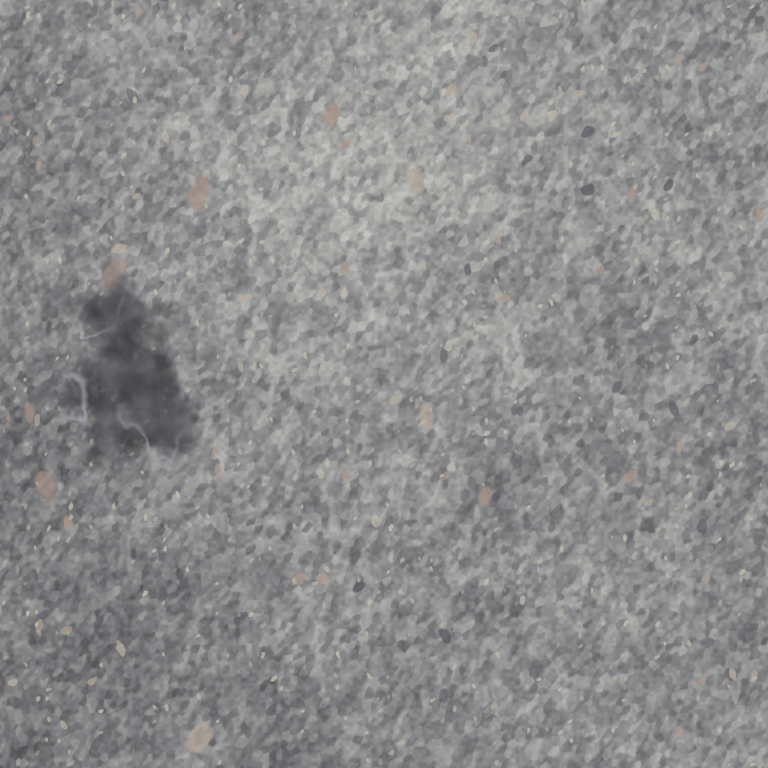
This texture is drawn by a WebGL 1 fragment shader. Its source:

```glsl
precision highp float;
// Worn grey asphalt: soft fine gravel, pale and tan chips, and one dark tar patch.

uniform vec2 u_resolution;

#define BASE_TONE 0.487
#define BLOTCH 0.13
#define GRAVEL_COARSE 0.10
#define GRAVEL_FINE 0.15
#define GRIT 0.09
#define SPECK_DENSITY 0.13
#define GLOW_CENTER vec2(0.48, 0.68)
#define PATCH_CENTER vec2(0.17, 0.505)
#define PATCH_RADII vec2(0.088, 0.125)
#define CREAM vec3(0.76, 0.74, 0.68)
#define TAN vec3(0.66, 0.57, 0.52)
#define TAR vec3(0.30, 0.30, 0.315)

float hash(vec2 p) {
  vec3 q = fract(p.xyx * vec3(0.1031, 0.1030, 0.0973));
  q += dot(q, q.yzx + 33.33);
  return fract((q.x + q.y) * q.z);
}

vec2 hash2(vec2 p) {
  return vec2(hash(p), hash(p + 57.3));
}

float noise(vec2 p) {
  vec2 i = floor(p), f = fract(p);
  f = f * f * (3.0 - 2.0 * f);
  return mix(mix(hash(i), hash(i + vec2(1.0, 0.0)), f.x),
             mix(hash(i + vec2(0.0, 1.0)), hash(i + 1.0), f.x), f.y);
}

float fbm(vec2 p) {
  float sum = 0.0, amp = 0.533;
  for (int i = 0; i < 4; i++) {
    sum += amp * noise(p);
    p = mat2(1.6, 1.2, -1.2, 1.6) * p + 11.7;
    amp *= 0.5;
  }
  return sum;
}

// Soft cellular greys, centred on zero: packed gravel with blurred borders
float gravel(vec2 p) {
  vec2 cell = floor(p), f = fract(p);
  float sum = 0.0, total = 0.0;
  for (int y = -1; y <= 1; y++) {
    for (int x = -1; x <= 1; x++) {
      vec2 o = vec2(float(x), float(y));
      vec2 d = o + hash2(cell + o) - f;
      float w = exp(-11.0 * dot(d, d));
      sum += w * hash(cell + o + 131.0);
      total += w;
    }
  }
  return sum / total - 0.5;
}

// Scattered upright, slightly leaning chips: x = coverage, y = random value
vec2 chips(vec2 uv, float freq, float density, float radius, float seed) {
  vec2 p = uv * freq + seed;
  vec2 id = floor(p);
  vec2 r = hash2(id + seed);
  float pick = hash(id + seed + 19.0);
  vec2 q = fract(p) - 0.5 - (r - 0.5) * 0.4;
  float a = -0.35 + (r.y - 0.5) * 1.8;
  q = mat2(cos(a), -sin(a), sin(a), cos(a)) * q;
  float size = radius * mix(0.6, 1.15, r.x);
  float d = length(q * vec2(1.35, 0.8)) / size;
  d += (noise(p * 5.0) - 0.5) * 0.7;
  float soft = max(0.18, freq / (u_resolution.y * size));
  float shape = 1.0 - smoothstep(1.0 - soft, 1.0 + soft, d);
  return vec2(shape * step(pick, density), fract(pick * 97.0 + r.x));
}

void main() {
  vec2 uv = gl_FragCoord.xy / u_resolution;

  // Broad worn shading, lighter above the middle and to the right
  vec2 g = uv - GLOW_CENTER;
  float tone = BASE_TONE + 0.05 * smoothstep(0.0, 0.6, uv.x) + 0.035 * uv.y;
  tone += 0.05 * exp(-7.0 * dot(g, g)) + BLOTCH * (fbm(uv * 5.0 + 3.0) - 0.5);

  // Gravel texture, leaning a little
  vec2 lean = vec2(uv.x - 0.3 * uv.y, uv.y * 0.85);
  tone += GRAVEL_COARSE * gravel(lean * 58.0);
  tone += GRAVEL_FINE * gravel(lean * 118.0 + 40.0);
  tone += GRIT * (noise(uv * 190.0) - 0.5);
  vec3 color = tone + mix(vec3(-0.004, -0.004, 0.008), vec3(0.004, 0.004, -0.006),
                          smoothstep(0.48, 0.68, tone));

  // Dark chips, large tan stones, then small pale specks
  vec2 dark = chips(uv, 27.0, 0.06, 0.2, 5.0);
  color = mix(color, vec3(0.37, 0.37, 0.40), dark.x * mix(0.3, 0.85, dark.y));
  vec2 stone = chips(uv, 10.0, 0.10, 0.17, 23.0);
  color = mix(color, mix(TAN, CREAM, 0.5 * step(0.7, stone.y)), stone.x * 0.65);
  vec2 pebble = chips(uv, 30.0, 0.08, 0.2, 71.0);
  color = mix(color, mix(TAN, CREAM, pebble.y), pebble.x * 0.7);
  vec2 speck = chips(uv, 72.0, SPECK_DENSITY, 0.23, 113.0);
  color = mix(color, CREAM, speck.x * mix(0.25, 0.9, speck.y));

  // Ragged tar patch with pale smears along its lower left rim
  vec2 q = (uv - PATCH_CENTER) / PATCH_RADII;
  float d = length(q) + 1.3 * (fbm(uv * 20.0) - 0.5);
  float patchMask = 1.0 - smoothstep(0.65, 1.1, d);
  vec3 tar = TAR + 0.24 * (fbm(uv * 42.0 + 9.0) - 0.42) + 0.25 * (color - tone);
  color = mix(color, tar, patchMask * 0.92);
  vec2 swirl = uv * 24.0 + 2.0 * fbm(uv * 14.0 + 31.0);
  float ridge = 1.0 - abs(2.0 * noise(swirl) - 1.0);
  float rim = exp(-9.0 * (d - 0.85) * (d - 0.85)) * smoothstep(1.6, 0.7, length(q));
  float smear = smoothstep(0.72, 1.0, ridge) * rim;
  smear *= mix(0.3, 0.75, smoothstep(0.4, -0.7, q.x + q.y));
  color = mix(color, vec3(0.66, 0.66, 0.69), smear);

  gl_FragColor = vec4(clamp(color, 0.0, 1.0), 1.0);
}
```
